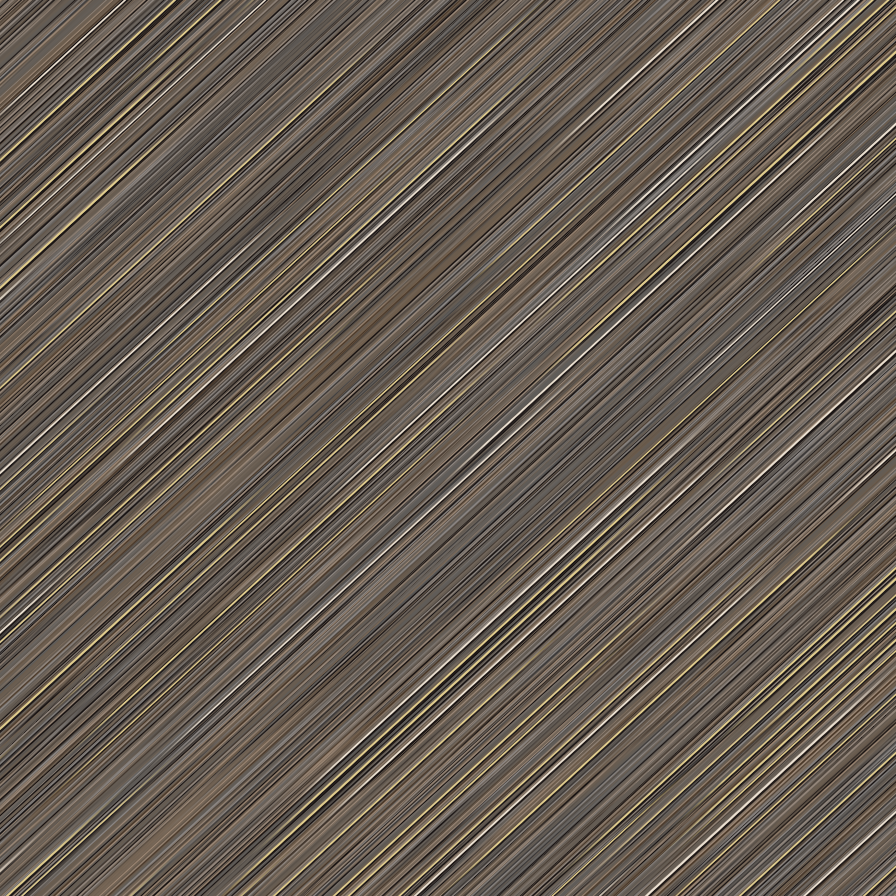
Reproduce this pattern procedurally as a three.js fragment shader.

```glsl
varying vec2 vUv;

#define ANGLE 0.742
#define LAYERS 5
#define LANES 105.0
#define LANE_STEP 19.0
#define STREAK_LENGTH 0.7
#define GLINT_LANES 85.0
#define GLINT_HALF_WIDTH 0.001
#define BASE vec3(0.40, 0.36, 0.32)
#define LIGHT vec3(0.58, 0.53, 0.49)
#define BROWN vec3(0.26, 0.22, 0.19)
#define DARK vec3(0.09, 0.07, 0.07)

float hash(vec2 p) {
  vec3 q = fract(p.xyx * 0.1031);
  q += dot(q, q.yzx + 33.33);
  return fract((q.x + q.y) * q.z);
}

// Box-filtered coverage of a line, also correct below one pixel wide
float lineCover(float dist, float halfWidth, float pixel) {
  return clamp((halfWidth - abs(dist)) / pixel + 0.5, 0.0, min(1.0, 2.0 * halfWidth / pixel));
}

// Lane and segment identifiers in xy, position inside them in zw
vec4 streakCell(vec2 p, float lanes, float seed) {
  float y = p.y * lanes + 300.0;
  float lane = floor(y);
  float x = p.x / STREAK_LENGTH + 9.0 * hash(vec2(lane, seed)) + 20.0;
  return vec4(floor(x), lane, fract(x), fract(y));
}

float taper(float t) {
  return smoothstep(0.0, 0.16, t) * (1.0 - smoothstep(0.8, 1.0, t));
}

// Flat base streaks, each with a pale ridge beside a dark groove
vec3 addStreaks(vec3 color, vec2 p, float layer, float pixel) {
  float lanes = LANES + LANE_STEP * layer;
  vec4 cell = streakCell(p, lanes, layer * 7.3);
  vec2 id = cell.xy + layer * 41.7;
  float fade = taper(cell.z);

  float center = mix(0.35, 0.65, hash(id + 11.7));
  float dist = (cell.w - center) / lanes;
  float side = hash(id + 51.1) < 0.5 ? -1.0 : 1.0;

  // Slightly warm or cool body
  float warmth = hash(id + 37.3) - 0.5;
  vec3 tint = warmth * vec3(0.07, 0.0, -0.07);
  float body = lineCover(dist, 0.34 / lanes, pixel);
  color = mix(color, BASE + tint, 0.75 * fade * body);

  float ridgeWidth = mix(0.08, 0.17, hash(id + 3.1)) / lanes;
  float ridge = lineCover(dist - side * 0.16 / lanes, ridgeWidth, pixel);
  float ridgeOn = step(0.42, hash(id + 23.9));
  color = mix(color, LIGHT + tint, 0.95 * fade * ridgeOn * ridge);

  float grooveWidth = mix(0.07, 0.15, hash(id + 63.7)) / lanes;
  float groove = lineCover(dist + side * 0.16 / lanes, grooveWidth, pixel);
  float pick = hash(id + 71.3);
  vec3 grooveTone = pick < 0.7 ? DARK : BROWN + tint;
  return mix(color, grooveTone, fade * step(0.4, pick) * groove);
}

// Thin pale threads, each with a dark groove beneath
vec3 addGlints(vec3 color, vec2 p, float pixel) {
  vec4 cell = streakCell(p, GLINT_LANES, 91.0);
  float present = step(0.68, hash(cell.xy + 5.3));
  float center = mix(0.4, 0.75, hash(cell.xy + 17.1));
  float dist = (cell.w - center) / GLINT_LANES;
  float halfWidth = GLINT_HALF_WIDTH * mix(0.7, 1.2, hash(cell.xy + 29.7));
  float fade = present * taper(cell.z);

  float groove = lineCover(dist + 2.1 * halfWidth, 1.1 * halfWidth, pixel);
  color = mix(color, DARK, 0.9 * fade * groove);
  float pale = step(0.7, hash(cell.xy + 43.3));
  vec3 tone = mix(vec3(0.88, 0.80, 0.55), vec3(0.92, 0.88, 0.82), pale);
  return mix(color, tone, fade * lineCover(dist, halfWidth, pixel));
}

void main() {
  vec2 along = vec2(cos(ANGLE), sin(ANGLE));
  vec2 p = vec2(dot(vUv, along), dot(vUv, vec2(-along.y, along.x)));
  float pixel = max(length(vec2(dFdx(p.y), dFdy(p.y))), 0.00001);

  vec3 color = BASE;
  for (int i = 0; i < LAYERS; i++) {
    color = addStreaks(color, p, float(i), pixel);
  }
  color = addGlints(color, p, pixel);
  gl_FragColor = vec4(color, 1.0);
}
```
